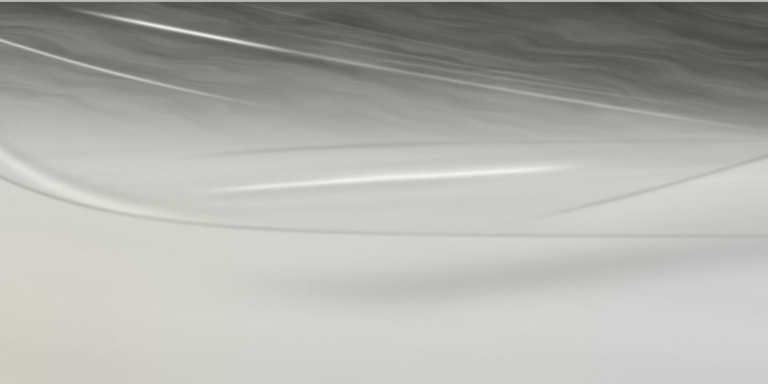
This texture is drawn by a WebGL 1 fragment shader. Its source:

```glsl
precision highp float;
uniform vec2 u_resolution;

float hash(vec2 p) {
  vec3 q = fract(vec3(p.xyx) * 0.1031);
  q += dot(q, q.yzx + 33.33);
  return fract((q.x + q.y) * q.z);
}

float noise(vec2 p) {
  vec2 cell = floor(p), f = fract(p);
  f = f * f * (3.0 - 2.0 * f);
  float low = mix(hash(cell), hash(cell + vec2(1.0, 0.0)), f.x);
  float high = mix(hash(cell + vec2(0.0, 1.0)), hash(cell + 1.0), f.x);
  return mix(low, high, f.y);
}

float fbm(vec2 p) {
  float sum = 0.0, amplitude = 0.5;
  for (int i = 0; i < 4; i++) {
    sum += amplitude * noise(p);
    p = p * 2.03 + vec2(17.3, 9.1);
    amplitude *= 0.5;
  }
  return sum;
}

// Quadratic curve through its heights at x = 0, 0.5 and 1
float arc(float x, float a, float b, float c) {
  return a + x * (4.0 * b - 3.0 * a - c) + x * x * (2.0 * a + 2.0 * c - 4.0 * b);
}

float ridge(float offset, float width) {
  return exp(-offset * offset / (width * width));
}

// Window that fades in around a and out around b
float span(float x, float a, float b, float fade) {
  return smoothstep(a - fade, a + fade, x) * (1.0 - smoothstep(b - fade, b + fade, x));
}

float upperCloth(float x, float depth) {
  float dark = mix(0.42, 0.335, x);
  float tone = mix(dark, 0.80, smoothstep(mix(0.0, 0.13, x), mix(0.46, 0.50, x), depth));
  float shade = 1.0 - smoothstep(0.12, 0.42, depth - 0.06 * x);

  // Wrinkles that follow the long diagonal fold
  float fold = depth - arc(x, -0.015, 0.178, 0.342);
  float warp = fbm(vec2(x * 5.0, depth * 9.0)) - 0.47;
  float broad = fbm(vec2(x * 5.0, fold * 20.0 + warp * 4.0)) - 0.47;
  float fine = fbm(vec2(x * 9.0 + 4.0, fold * 62.0 + warp * 7.0)) - 0.47;
  tone += shade * (0.13 * broad + 0.13 * fine);
  tone -= 0.05 * ridge(depth, 0.035);

  // Fine threads fanning out to the right
  for (int i = 0; i < 7; i++) {
    float k = float(i);
    float start = 0.08 + 0.6 * hash(vec2(k, 3.0));
    float path = fold + 0.11 - 0.022 * k + 0.035 * (x - 0.5) * (k - 3.0);
    float light = mix(-0.025, 0.07, hash(vec2(k, 8.0)));
    tone += light * ridge(path, 0.004) * span(x, start, start + 0.42, 0.12) * shade;
  }

  // Lit diagonal folds
  tone += 0.05 * smoothstep(-0.005, 0.03, fold) * ridge(fold, 0.07) * smoothstep(0.4, 0.9, x);
  tone -= 0.07 * ridge(fold - 0.018, 0.013) * span(x, 0.1, 0.5, 0.1);
  tone += 0.46 * ridge(fold, 0.0055) * span(x, 0.13, 0.34, 0.07);
  tone += 0.13 * ridge(fold, 0.005) * span(x, 0.3, 0.9, 0.15);
  float second = depth - (0.104 + 0.64 * x - 0.42 * x * x);
  tone += 0.27 * ridge(second, 0.0045) * (1.0 - smoothstep(0.1, 0.38, x));
  return tone - 0.04 * ridge(second + 0.018, 0.015) * (1.0 - smoothstep(0.1, 0.4, x));
}

float middleFolds(float x, float depth) {
  float band = span(depth, 0.36, 0.58, 0.07);
  float ripple = fbm(vec2(x * 3.0, depth * 32.0 + x * 4.0)) - 0.47;
  float tone = 0.055 * ripple * band;

  float crease = depth - (0.365 + 0.052 * exp(-(x - 0.22) * 5.0));
  tone -= 0.06 * ridge(crease, 0.007) * span(x, 0.27, 0.55, 0.08);
  tone -= 0.025 * ridge(crease, 0.006) * smoothstep(0.5, 0.65, x);

  // Pale, nearly level highlight
  float glow = depth - (0.498 - 0.13 * (x - 0.247) + 0.004 * (noise(vec2(x * 14.0, 2.0)) - 0.5));
  tone += 0.11 * ridge(glow, 0.007) * span(x, 0.29, 0.72, 0.06);
  tone += 0.05 * ridge(glow + 0.008, 0.013) * span(x, 0.43, 0.74, 0.06);
  tone -= 0.035 * ridge(glow - 0.02, 0.014) * span(x, 0.28, 0.6, 0.08);

  // Fold rising to the right edge
  float t = x - 0.65;
  float rise = depth - (0.586 - 0.4 * t - 0.33 * t * t);
  float right = smoothstep(0.64, 0.82, x);
  tone -= 0.07 * ridge(rise, 0.006) * right;
  tone += 0.04 * smoothstep(-0.01, 0.02, rise) * ridge(rise, 0.11) * right;

  // Curved highlight at the left
  float sweep = depth - (0.60 - 0.21 * exp(-7.0 * x));
  float left = 1.0 - smoothstep(0.12, 0.36, x);
  tone += left * (0.08 * ridge(sweep - 0.012, 0.018) - 0.04 * ridge(sweep + 0.02, 0.018));
  return tone;
}

float lowerCloth(float x, float depth) {
  float tone = 0.825 - 0.02 * smoothstep(0.8, 1.0, depth);
  float shadow = depth - (0.755 - 0.11 * smoothstep(0.45, 1.05, x));
  tone -= 0.085 * ridge(shadow, 0.055) * smoothstep(0.22, 0.6, x);
  return tone + 0.035 * (fbm(vec2(x * 3.0, depth * 9.0 - x * 2.0)) - 0.47);
}

void main() {
  vec2 uv = gl_FragCoord.xy / u_resolution;
  float x = uv.x, depth = 1.0 - uv.y;
  float hem = depth - (0.62 - 0.156 * exp(-6.0 * x));
  float upper = upperCloth(x, depth) + middleFolds(x, depth);
  upper -= 0.04 * ridge(hem, 0.07) * smoothstep(0.5, 1.0, x);
  float tone = mix(upper, lowerCloth(x, depth), smoothstep(-0.004, 0.004, hem));
  tone -= 0.09 * ridge(hem + 0.004, 0.006) * mix(1.0, 0.5, smoothstep(0.1, 0.5, x));
  tone += 0.012 * (noise(uv * vec2(512.0, 256.0)) - 0.5);
  tone = mix(tone, 0.72, 1.0 - smoothstep(0.003, 0.007, depth));

  // Warm left, cooler lower right
  float cool = smoothstep(0.5, 1.0, x) * smoothstep(0.3, 0.9, depth);
  float warm = (1.0 - smoothstep(0.0, 0.35, x)) * smoothstep(0.45, 0.8, depth);
  vec3 tint = vec3(0.003, 0.003, -0.016) + cool * vec3(-0.008, -0.006, 0.018);
  tint += warm * vec3(-0.004, -0.010, -0.028);
  gl_FragColor = vec4(clamp(tone + tint, 0.0, 1.0), 1.0);
}
```
